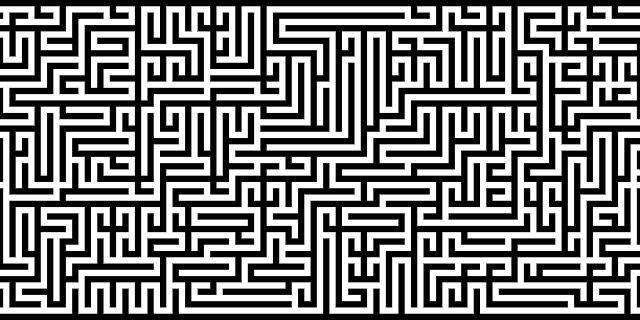
Write a WebGL 1 fragment shader that draws this pattern.

```glsl
precision highp float;
uniform vec2 u_resolution;

float hash(vec2 p) {
  vec3 q = fract(vec3(p.xyx) * vec3(0.1031, 0.1030, 0.0973));
  q += dot(q, q.yzx + 33.33);
  return fract((q.x + q.y) * q.z);
}

bool isOdd(float n) {
  return mod(n, 2.0) > 0.5;
}

// Odd pillars (x + y odd) own two wall arms each. Every even-row, even-column
// pillar grows toward the floor or along its row, which makes a tree; the
// remaining odd pillars carry the dual tree, so the corridors never close up.
bool hasArm(vec2 pillar, vec2 arm) {
  if (pillar.y < 0.5 || pillar.y > 24.5) return abs(arm.x) > 0.5;

  bool sideways = !isOdd(pillar.y);
  float rowFlow = hash(vec2(pillar.y, 71.0)) < 0.5 ? -1.0 : 1.0;
  vec2 toChild = sideways ? vec2(-rowFlow, 0.0) : vec2(0.0, 1.0);
  bool childGoesSideways = hash(pillar + toChild + 5.0) < 0.5;

  // Dual tree: a straight wall across the unused link.
  if (childGoesSideways != sideways) return abs(dot(arm, toChild)) < 0.5;

  // Tree link: straight, or bent into the dual tree to form a dead end.
  float bend = hash(pillar + vec2(137.0, 59.0));
  vec2 side = vec2(-toChild.y, toChild.x) * (bend < 0.22 ? -1.0 : 1.0);
  vec2 farArm = bend < 0.44 ? side : -toChild;
  return dot(arm, toChild) > 0.5 || dot(arm, farArm) > 0.5;
}

bool hasWall(vec2 pillar, vec2 dir) {
  return isOdd(pillar.x + pillar.y) ? hasArm(pillar, dir)
                                    : hasArm(pillar + dir, -dir);
}

// Signed distance to the walls around the nearest pillar, in cells.
float wallDistance(vec2 p) {
  vec2 pillar = floor(p + 0.5);
  vec2 d = p - pillar;
  float dist = max(abs(d.x), abs(d.y)) - 0.25;
  vec2 dir = vec2(1.0, 0.0);
  for (int i = 0; i < 4; i++) {
    if (hasWall(pillar, dir)) {
      float across = abs(d.x * dir.y - d.y * dir.x);
      dist = min(dist, max(across, -dot(d, dir)) - 0.25);
    }
    dir = vec2(-dir.y, dir.x);
  }
  return dist;
}

void main() {
  // 25 rows of cells plus the outer half walls fill the height.
  float cellsPerPixel = 25.5 / u_resolution.y;
  vec2 p = gl_FragCoord.xy * cellsPerPixel - vec2(0.0, 0.25);
  float corridor = clamp(wallDistance(p) / cellsPerPixel + 0.5, 0.0, 1.0);
  gl_FragColor = vec4(vec3(corridor), 1.0);
}
```
